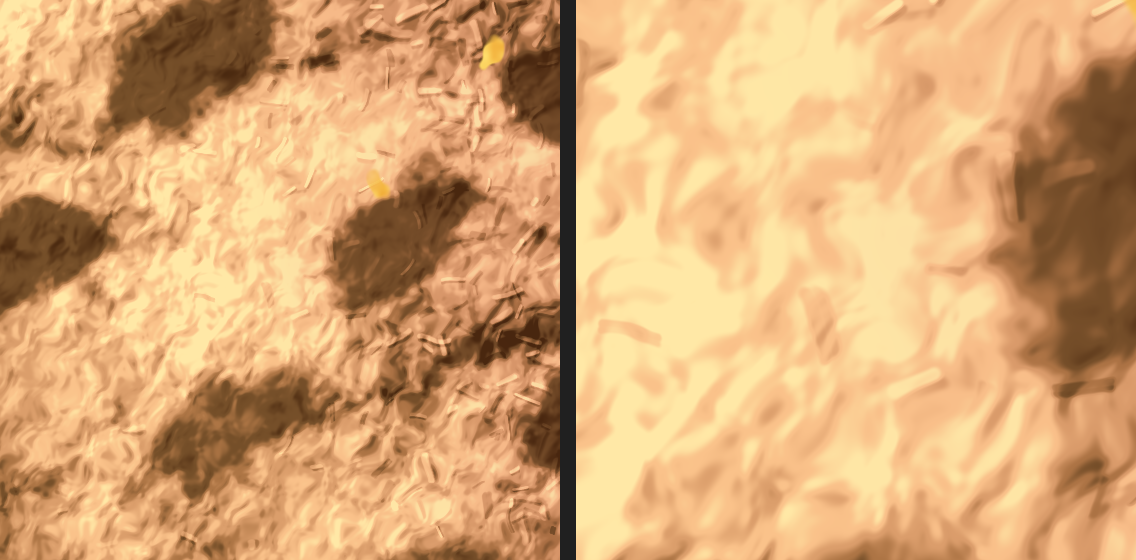
Left, the full canvas; right, a detail of the centre.
Reproduce this texture procedurally as a Shadertoy shader.

```glsl
// Sunlit sandy ground with wood litter, soft leaf shadows and a few yellow leaves.

float hash(vec2 p) {
    return fract(sin(dot(p, vec2(127.1, 311.7))) * 43758.5453);
}

vec2 hash2(vec2 p) {
    return vec2(hash(p), hash(p + 57.3));
}

vec2 rotate(vec2 p, float angle) {
    float c = cos(angle), s = sin(angle);
    return vec2(c * p.x + s * p.y, c * p.y - s * p.x);
}

// Value noise in -1..1
float noise(vec2 p) {
    vec2 cell = floor(p), f = fract(p);
    f = f * f * (3.0 - 2.0 * f);
    float low = mix(hash(cell), hash(cell + vec2(1, 0)), f.x);
    float high = mix(hash(cell + vec2(0, 1)), hash(cell + vec2(1, 1)), f.x);
    return 2.0 * mix(low, high, f.y) - 1.0;
}

float fbm(vec2 p) {
    float sum = 0.0, weight = 0.57;
    for (int i = 0; i < 4; i++) {
        sum += weight * noise(p);
        p = rotate(p, 0.6) * 2.03 + 17.0;
        weight *= 0.5;
    }
    return sum;
}

// Colour of the ground for a light level centred on zero
vec3 groundColor(float light) {
    vec3 c = mix(vec3(0.29, 0.16, 0.06), vec3(0.46, 0.31, 0.16), smoothstep(-2.05, -1.34, light));
    c = mix(c, vec3(0.68, 0.46, 0.27), smoothstep(-1.34, -0.74, light));
    c = mix(c, vec3(0.86, 0.62, 0.42), smoothstep(-0.74, -0.12, light));
    c = mix(c, vec3(0.98, 0.76, 0.54), smoothstep(-0.12, 0.58, light));
    return mix(c, vec3(1.00, 0.91, 0.65), smoothstep(0.58, 1.44, light));
}

// Large soft slanted shadows on alternate cells of a jittered grid
float leafShadows(vec2 p, float cells) {
    float ragged = 0.55 * fbm(p * 9.0) + 0.08 * noise(p * 70.0);
    vec2 q = p * cells + vec2(0.3, -0.1);
    float shade = 0.0;
    for (int i = 0; i < 9; i++) {
        vec2 cell = floor(q) + vec2(i % 3, i / 3) - 1.0;
        if (mod(cell.x + cell.y, 2.0) < 0.5) continue;
        vec2 jitter = 0.4 * (hash2(cell + 3.0) - 0.5);
        vec2 d = rotate(q - cell - 0.5 - jitter, 0.25 + 0.5 * hash(cell + 8.0));
        float r = length(d / vec2(0.49, 0.26)) + ragged;
        shade = max(shade, mix(0.7, 1.0, hash(cell + 5.0)) * smoothstep(1.2, 0.75, r));
    }
    return shade;
}

// Light change from bent chips and twigs, each with a dark side
float chips(vec2 p, float cells, float density, float seed) {
    vec2 q = p * cells;
    float tone = 0.0;
    for (int i = 0; i < 9; i++) {
        vec2 cell = floor(q) + vec2(i % 3, i / 3) - 1.0;
        vec2 id = cell + seed;
        float present = smoothstep(0.0, 0.15, density - hash(id));
        vec2 d = rotate(q - cell - hash2(id + 11.0), 0.8 + 2.4 * (hash(id + 23.0) - 0.5));
        d.y += 0.5 * (hash(id + 31.0) - 0.5) * d.x * d.x;
        float halfLength = mix(0.12, 0.55, hash(id + 41.0));
        float width = mix(0.08, 0.2, hash(id + 47.0));
        float along = max(abs(d.x) - halfLength, 0.0);
        float body = smoothstep(width, 0.35 * width, length(vec2(along, d.y)));
        float side = smoothstep(width, 0.2 * width, length(vec2(along, d.y + width)));
        float brightness = mix(-0.9, 1.3, hash(id + 53.0));
        tone += present * (body * brightness - 0.75 * side * (1.0 - body));
    }
    return tone;
}

// Coverage of sparse fallen leaves
float fallenLeaves(vec2 p, float cells) {
    vec2 q = p * cells, cell = floor(q);
    vec2 d = rotate(q - cell - 0.35 - 0.3 * hash2(cell + 5.0), 3.0 * hash(cell + 9.0));
    float r = length(d / vec2(0.15, 0.09)) + 0.35 * noise(p * 50.0);
    return step(0.8, hash(cell + 2.0)) * smoothstep(1.1, 0.8, r);
}

void mainImage(out vec4 fragColor, in vec2 fragCoord) {
    vec2 p = fragCoord / iResolution.y;
    float litter = smoothstep(0.4, 0.95, p.x + 0.3 * (p.y - 0.5) + 0.2 * fbm(p * 4.0));

    // Broad sunny patches and thin slanting bands of shade
    vec2 slope = rotate(p, 0.3);
    float light = 0.42 - 0.35 * litter + 1.7 * fbm(slope * vec2(3.0, 6.5) + 4.0);
    float bandLine = abs(noise(slope * vec2(1.6, 5.0) + 0.3 * fbm(p * 8.0) + 9.0));
    light -= 0.7 * smoothstep(0.2, 0.0, bandLine);

    // Worm-like grain, steep and slightly stretched
    vec2 warp = 0.012 * vec2(noise(p * 28.0), noise(p * 28.0 + 40.0));
    vec2 grainP = rotate(p + warp, 1.0);
    float grain = 0.5 * noise(grainP * vec2(20.0, 34.0));
    grain += 0.95 * noise(grainP * vec2(42.0, 80.0) + 7.0);
    grain += 0.45 * noise(grainP * vec2(95.0, 150.0) + 3.0);
    light += grain * (0.8 + 0.3 * noise(p * 6.0));

    // Wood litter gathers toward the right
    light += 0.8 * chips(p + 0.5 * warp, 26.0, mix(0.12, 0.7, litter), 2.0);
    light += 0.8 * chips(p + 0.5 * warp, 15.0, mix(0.0, 0.55, litter), 71.0);

    float shade = leafShadows(p, 3.0);
    light = mix(light, -1.75 + 0.3 * light, shade);

    vec3 color = groundColor(light);
    color *= mix(vec3(1.0), vec3(0.98, 0.94, 0.98), litter);
    vec3 leafColor = mix(vec3(0.93, 0.62, 0.16), vec3(1.0, 0.87, 0.42), 0.5 + 0.5 * noise(p * 60.0));
    color = mix(color, leafColor, fallenLeaves(p, 5.0) * smoothstep(0.4, 0.7, litter));
    fragColor = vec4(color, 1.0);
}
```
